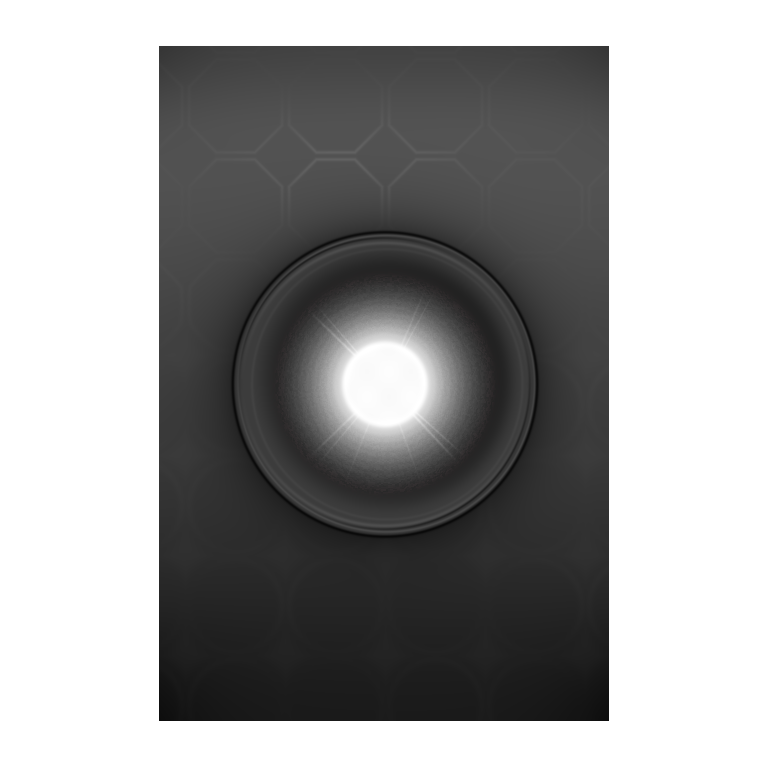
This background is drawn by a Shadertoy shader. Its source:

```glsl
// A glowing lamp behind a dark glass lens, set in a grey portrait panel on white.
// The panel is layered gradients with a faint octagon lattice; the lens is built
// from radial profiles, thin rims, narrow light beams and cellular polar grain.

float hash(vec2 cell) {
    return fract(sin(dot(cell, vec2(127.1, 311.7))) * 43758.5);
}

// Soft line of the given width where the distance d is zero.
float line(float d, float width) {
    return exp(-d * d / (width * width));
}

// Narrow beam leaving the centre at an angle in degrees.
float beam(vec2 p, float degrees, float width) {
    float a = radians(degrees);
    vec2 dir = vec2(cos(a), sin(a));
    float along = dot(p, dir);
    float across = dot(p, vec2(-dir.y, dir.x));
    return line(across, width) * smoothstep(0.045, 0.065, along)
         * (1.0 - smoothstep(0.10, 0.148, along));
}

// Outlines of a square lattice: octagons above, rounder cells below.
float lattice(vec2 uv) {
    float spacing = 0.1302;
    vec2 q = abs(mod(uv - vec2(0.437, 0.211) + 0.5 * spacing, spacing) - 0.5 * spacing);
    float octagon = max(max(q.x, q.y), (q.x + q.y) * 0.7071);
    float upper = smoothstep(0.45, 0.7, uv.y);
    float d = mix(length(q), octagon, upper) - 0.0605;
    float outline = line(d, mix(0.005, 0.0022, upper));
    float gaps = smoothstep(0.0, 0.025, d);
    float patches = 0.55 + 0.45 * sin(uv.x * 17.0 + 1.0) * sin(uv.y * 24.0 + 2.3);
    float topArc = line(uv.y - 0.79, 0.055) * line(uv.x - 0.46, 0.16);
    return outline * (0.012 * patches + 0.055 * topArc) + 0.015 * gaps * (1.0 - upper);
}

float panelShade(vec2 uv, float r) {
    // Vertical light, strongest above the lens
    float shade = mix(0.10, 0.25, smoothstep(0.03, 0.52, uv.y));
    shade += 0.075 * smoothstep(0.42, 0.80, uv.y);
    shade -= 0.075 * smoothstep(0.82, 0.97, uv.y);
    // Darker sides and corners
    float side = abs(uv.x - 0.5) / 0.293;
    shade -= 0.06 * pow(side, 4.0) * smoothstep(0.25, 0.5, abs(uv.y - 0.5));
    shade += 0.012 * sin(uv.x * 9.0 - 3.5) * line(uv.y - 0.52, 0.25);
    shade += lattice(uv);
    // Contact shadow around the lens
    return shade * (1.0 - 0.42 * exp(-max(r - 0.199, 0.0) / 0.035));
}

vec3 lensColor(vec2 p, float r) {
    float angle = atan(p.y, p.x);
    float diagonal = 0.5 + 0.5 * cos(2.0 * (angle - 2.3));

    // Dark bowl brightening toward the glass edge
    float shade = mix(0.15, 0.235, smoothstep(0.140, 0.181, r + 0.008 * sin(angle - 2.8)));
    shade -= 0.025 * smoothstep(0.182, 0.196, r);
    shade -= 0.025 * line(r - 0.155, 0.013) * (0.5 + 0.5 * cos(angle));

    // Thin reflections and dark crescents along the rim
    shade += 0.07 * line(length(p - vec2(0.002, 0.001)) - 0.193, 0.0016);
    shade -= 0.11 * diagonal * line(length(p + vec2(0.001, -0.001)) - 0.1895, 0.0017);
    shade += 0.07 * abs(sin(angle)) * line(length(p * vec2(1.0, 1.01)) - 0.186, 0.0025);
    shade += 0.025 * line(length(p - vec2(0.003, 0.0)) - 0.176, 0.002);

    // Halo with grain on its fading outer edge
    vec2 cell = floor(vec2((angle + 3.14159) * 45.0, r * 600.0));
    float grain = hash(cell) - 0.5;
    float t = clamp((r - 0.054) / 0.092, 0.0, 1.0);
    float fade = pow(1.0 - t, 1.5);
    shade += 0.77 * fade;
    shade += 0.006 * sin(r * 700.0) * smoothstep(0.0, 0.2, fade);
    float edge = smoothstep(0.0, 0.3, t) * (1.0 - smoothstep(0.92, 1.0, t));
    shade += 0.028 * grain * edge;

    // Paired diagonal beams and fainter single ones
    float rays = beam(p, 136.0, 0.0016) + 0.7 * beam(p, 131.0, 0.0012);
    rays += beam(p, -47.0, 0.0016) + 0.8 * beam(p, -42.0, 0.0014);
    rays += 0.7 * beam(p, -136.0, 0.0016) + 0.5 * beam(p, -130.0, 0.0012);
    rays += 0.5 * (beam(p, 67.0, 0.0013) + beam(p, 62.0, 0.001));
    rays += 0.4 * (beam(p, -112.0, 0.0013) + beam(p, -70.0, 0.0013));
    shade += 0.085 * rays;

    // Bright core with a faint mottled face
    float core = 0.985 + 0.007 * sin(p.x * 110.0 + 1.0) * sin(p.y * 95.0)
               + 0.015 * smoothstep(0.043, 0.052, r);
    shade = mix(shade, core, 1.0 - smoothstep(0.051, 0.058, r));
    vec3 warmth = vec3(0.012, -0.004, 0.0) * line(r - 0.138, 0.009) * (0.5 + grain);
    return vec3(shade) + warmth;
}

void mainImage(out vec4 fragColor, in vec2 fragCoord) {
    float scale = min(iResolution.x, iResolution.y);
    vec2 uv = (fragCoord - 0.5 * iResolution.xy) / scale + 0.5;
    float pixel = 1.0 / scale;
    vec2 p = uv - vec2(0.5013, 0.4995);
    float r = length(p);

    // Lens over panel, then the dark outer rim
    vec3 color = vec3(panelShade(uv, r));
    color = mix(color, lensColor(p, r), 1.0 - smoothstep(0.198 - pixel, 0.198 + pixel, r));
    color *= 1.0 - 0.75 * line(r - 0.198, 0.0022);

    // White margin around the portrait panel
    vec2 box = abs(uv - vec2(0.5, 0.5007)) - vec2(0.293, 0.4395);
    float margin = smoothstep(-0.5 * pixel, 0.5 * pixel, max(box.x, box.y));
    fragColor = vec4(mix(clamp(color, 0.0, 1.0), vec3(1.0), margin), 1.0);
}
```
